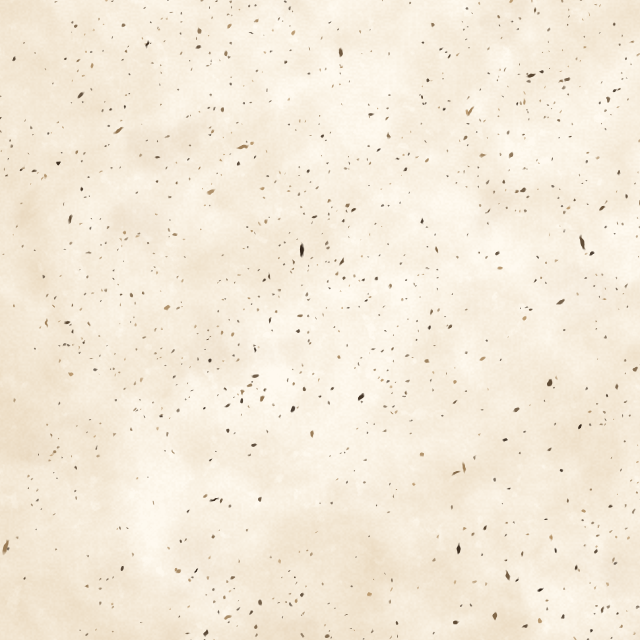
This texture is drawn by a WebGL 1 fragment shader. Its source:

```glsl
precision highp float;
// Pale travertine: layered value noise forms warm cream clouds and mottling,
// with fine grain on top. Three jittered cell grids scatter the pits, from
// faint specks to slanted hollows, gathered into loose clusters.

uniform vec2 u_resolution;

float hash(vec2 p) {
  return fract(sin(dot(p, vec2(127.1, 311.7))) * 43758.5453);
}

float noise(vec2 p) {
  vec2 i = floor(p), f = fract(p);
  f = f * f * (3.0 - 2.0 * f);
  return mix(mix(hash(i), hash(i + vec2(1.0, 0.0)), f.x),
             mix(hash(i + vec2(0.0, 1.0)), hash(i + vec2(1.0, 1.0)), f.x), f.y);
}

float fbm(vec2 p) {
  float sum = 0.0, weight = 0.516;
  for (int i = 0; i < 5; i++) {
    sum += weight * noise(p);
    p = mat2(1.6, 1.2, -1.2, 1.6) * p + 7.3;
    weight *= 0.5;
  }
  return sum;
}

// Where pits gather: patchy drifts plus a worn corner at the lower right
float cluster(vec2 p, float wornAmount) {
  float drift = smoothstep(0.38, 0.66, noise(p * 5.0 + 31.0) * 0.6 + noise(p * 13.0) * 0.4);
  vec2 worn = (p - vec2(0.81, 0.2)) / vec2(0.13, 0.17);
  return mix(0.25, 1.7, drift) + wornAmount * exp(-dot(worn, worn));
}

// One grid of elliptical pits: x = coverage, y = depth of colour
vec2 pits(vec2 p, float cells, float density, float size, float stretch, float wornAmount) {
  float soft = max(0.0007, 0.7 / u_resolution.y);
  vec2 home = floor(p * cells);
  vec2 result = vec2(0.0);
  for (int y = -1; y <= 1; y++) {
    for (int x = -1; x <= 1; x++) {
      vec2 cell = home + vec2(float(x), float(y));
      vec2 seed = cell + cells * 1.37;
      vec2 center = (cell + vec2(hash(seed + 3.1), hash(seed + 8.7))) / cells;
      if (hash(seed) < density * cluster(center, wornAmount)) {
        float pick = hash(seed + 14.3);
        float width = size * mix(0.55, 1.25, pick * pick);
        float len = width * mix(1.0, stretch, hash(seed + 21.9));
        float angle = 1.0 + 1.9 * (hash(seed + 27.1) - 0.5);
        vec2 d = p - center;
        d = vec2(cos(angle) * d.x + sin(angle) * d.y, cos(angle) * d.y - sin(angle) * d.x);
        float edge = (length(d / vec2(len, width)) - 1.0) * width;
        float cover = 1.0 - smoothstep(-soft, soft, edge);
        if (cover > result.x) result = vec2(cover, hash(seed + 35.7));
      }
    }
  }
  return result;
}

vec3 carve(vec3 stone, vec2 pit, float strength) {
  vec3 tan = vec3(0.70, 0.56, 0.38);
  vec3 umber = vec3(0.16, 0.11, 0.07);
  return mix(stone, mix(tan, umber, pit.y), pit.x * strength);
}

void main() {
  vec2 p = gl_FragCoord.xy / u_resolution.y;

  // Broad clouds, small mottles and grain set the lightness of the stone
  vec2 warp = vec2(fbm(p * 6.0), fbm(p * 6.0 + 19.0)) - 0.5;
  float clouds = fbm(p * vec2(3.2, 4.2) + warp * 0.9 + 4.0) - 0.5;
  float mottle = fbm(p * 19.0 + warp * 2.0 + 50.0) - 0.5;
  float grain = noise(p * 330.0) - 0.5;
  float tone = 0.59 + 1.15 * clouds + 0.8 * mottle + 0.22 * grain;

  // Chalky pale patch with ragged edges, and scattered light flecks
  vec2 patchPos = (p - vec2(0.31, 0.12) + warp * 0.12) / vec2(0.12, 0.05);
  tone += 0.28 * exp(-dot(patchPos, patchPos));
  tone += 0.22 * smoothstep(0.66, 0.82, fbm(p * 48.0 + 90.0));

  vec3 stone = mix(vec3(0.925, 0.862, 0.765), vec3(0.995, 0.972, 0.928),
                   clamp(tone, -0.15, 1.05));

  // Faint tan stains around the most pitted areas
  float stain = smoothstep(0.56, 0.76, fbm(p * 9.0 + 70.0)) * cluster(p, 0.0);
  stone -= vec3(0.014, 0.020, 0.025) * stain;

  // Ragged pits, smallest first
  vec2 ragged = p + 0.0028 * (vec2(noise(p * 210.0), noise(p * 210.0 + 40.0)) - 0.5);
  stone = carve(stone, pits(ragged, 125.0, 0.065, 0.0015, 1.8, 0.4), 0.65);
  stone = carve(stone, pits(ragged, 58.0, 0.065, 0.0023, 2.2, 1.5), 0.85);
  stone = carve(stone, pits(ragged, 25.0, 0.035, 0.0031, 3.6, 7.0), 0.95);

  gl_FragColor = vec4(clamp(stone, 0.0, 1.0), 1.0);
}
```
